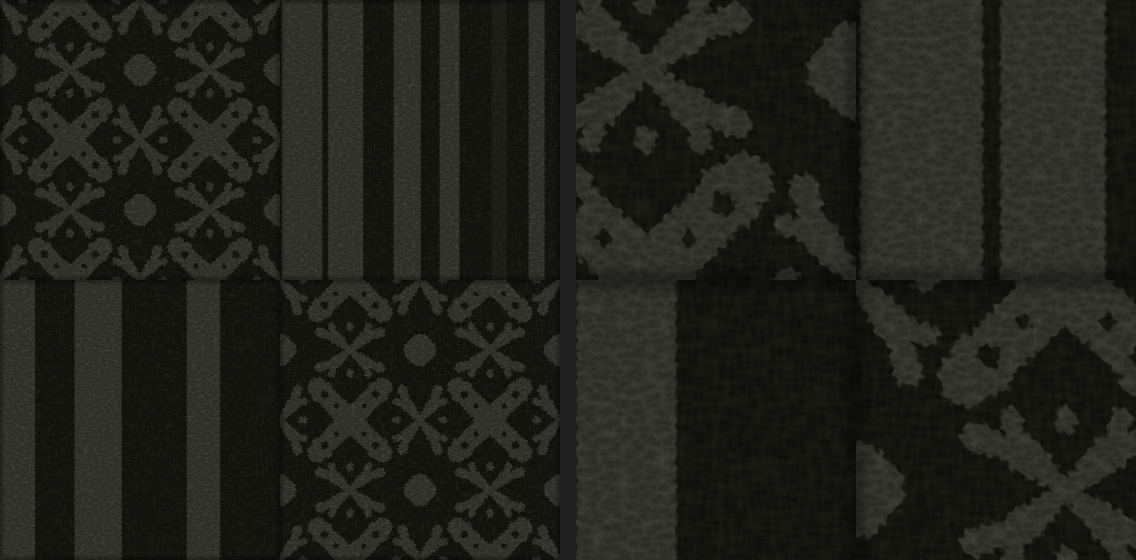
Left: the whole. Right: its middle third, enlarged.
Give the GLSL for this texture, as a Shadertoy shader.

```glsl
const vec3 DARK_CLOTH = vec3(0.082, 0.083, 0.065);
const vec3 LIGHT_CLOTH = vec3(0.203, 0.202, 0.182);
const float PANELS = 2.0;          // panels across and down
const float MOTIFS = 4.0;          // motif periods across the canvas
const float EDGE_SOFTNESS = 0.0013;
const float EDGE_WOBBLE = 0.0011;
const float LIGHT_GRAIN = 0.38;
const float DARK_GRAIN = 0.50;
const float SEAM_WIDTH = 0.022;
const float SEAM_SHADE = 0.68;

// Stripes in panel units: start, end, strength
const vec3 WIDE_STRIPES[3] = vec3[3](
    vec3(-0.1, 0.125, 1.0), vec3(0.266, 0.435, 1.0), vec3(0.667, 0.786, 1.0));
const vec3 NARROW_STRIPES[6] = vec3[6](
    vec3(0.005, 0.151, 1.0), vec3(0.172, 0.297, 1.0), vec3(0.406, 0.503, 1.0),
    vec3(0.570, 0.641, 1.0), vec3(0.755, 0.810, 0.3), vec3(0.888, 0.945, 0.95));

vec2 hash2(vec2 p) {
    vec3 q = fract(p.xyx * vec3(0.1031, 0.1030, 0.0973));
    q += dot(q, q.yzx + 33.33);
    return fract((q.xx + q.yz) * q.zy);
}

// Distance to the nearest scattered cell point
float cellular(vec2 p) {
    vec2 cell = floor(p), local = fract(p);
    float nearest = 2.0;
    for (int j = -1; j <= 1; j++)
        for (int i = -1; i <= 1; i++) {
            vec2 o = vec2(i, j);
            nearest = min(nearest, length(o + hash2(cell + o) - local));
        }
    return nearest;
}

// Capsule whose radius changes from r0 at a to r1 at b
float taper(vec2 p, vec2 a, vec2 b, float r0, float r1) {
    vec2 pa = p - a, ba = b - a;
    float h = clamp(dot(pa, ba) / dot(ba, ba), 0.0, 1.0);
    return length(pa - ba * h) - mix(r0, r1, h);
}

float disc(vec2 p, vec2 centre, float radius) {
    return length(p - centre) - radius;
}

// Signed distance to the ornament, one period per unit
float ornament(vec2 p) {
    p = abs(fract(p + 0.5) - 0.5);
    p = vec2(min(p.x, p.y), max(p.x, p.y));

    // Large cross with scalloped, pierced arms
    float cross = taper(p, vec2(0), vec2(0.235), 0.080, 0.066);
    cross = min(cross, disc(p, vec2(0), 0.115));
    cross = min(cross, disc(p, vec2(0.222, 0.268), 0.036));
    cross = min(cross, disc(p, vec2(0.165, 0.235), 0.036));
    cross = max(cross, -disc(p, vec2(0.182), 0.027));
    cross = max(cross, -disc(p, vec2(0.100), 0.018));

    // Small branching cross and its pair of dots
    vec2 s = vec2(p.x, 0.5 - p.y);
    float branch = taper(s, vec2(0), vec2(0.105, 0.088), 0.018, 0.046);
    branch = min(branch, taper(s, vec2(0.105, 0.088), vec2(0.215, 0.125), 0.022, 0.036));
    branch = min(branch, taper(s, vec2(0.110, 0.100), vec2(0.132, 0.172), 0.020, 0.026));
    branch = min(branch, taper(s, vec2(0, 0.160), vec2(0, 0.174), 0.026, 0.024));

    // Roundel, slightly squared on the diagonal
    vec2 r = 0.5 - p;
    float roundel = max(length(r) - 0.115, (r.x + r.y - 0.146) * 0.707);
    return min(cross, min(branch, roundel));
}

float stripe(float x, vec3 band, float soft) {
    return band.z * smoothstep(-soft, soft, min(x - band.x, band.y - x));
}

void mainImage(out vec4 fragColor, in vec2 fragCoord) {
    vec2 uv = fragCoord / iResolution.xy;
    float soft = max(EDGE_SOFTNESS, 0.75 / iResolution.y);

    // Panels alternate between ornament and stripes
    vec2 panel = floor(uv * PANELS), inPanel = fract(uv * PANELS);
    vec2 wobble = sin(uv.yx * 610.0 + 2.0 * sin(uv * 390.0))
                + 0.6 * sin(uv.yx * 1130.0 + uv * 270.0);
    vec2 warped = uv + EDGE_WOBBLE * wobble;
    float x = inPanel.x + 0.5 * EDGE_WOBBLE * PANELS * wobble.x;
    float light = 0.0;
    if (panel.x != panel.y) {
        float d = ornament((warped - vec2(0.5 / MOTIFS, 0.0)) * MOTIFS) / MOTIFS;
        light = 1.0 - smoothstep(-soft, soft, d);
    } else if (panel.x < 0.5) {
        for (int i = 0; i < 3; i++) light = max(light, stripe(x, WIDE_STRIPES[i], soft * PANELS));
    } else {
        for (int i = 0; i < 6; i++) light = max(light, stripe(x, NARROW_STRIPES[i], soft * PANELS));
    }

    // Crinkled grain on the light cloth, crossed threads on the dark
    float crinkle = cellular(uv * vec2(130.0, 230.0)) + 0.5 * cellular(uv * 340.0 + 17.0) - 0.72;
    float threads = cellular(uv * vec2(70.0, 260.0) + 5.0) + cellular(uv * vec2(260.0, 70.0) + 41.0) - 0.96;
    vec3 colour = mix(DARK_CLOTH * (1.0 + DARK_GRAIN * threads),
                      LIGHT_CLOTH * (1.0 + LIGHT_GRAIN * crinkle), light);

    // Shade along the seams
    vec2 edge = min(inPanel, 1.0 - inPanel);
    colour *= mix(SEAM_SHADE, 1.0, smoothstep(0.0, SEAM_WIDTH, min(edge.x, edge.y)));
    fragColor = vec4(colour, 1.0);
}
```
